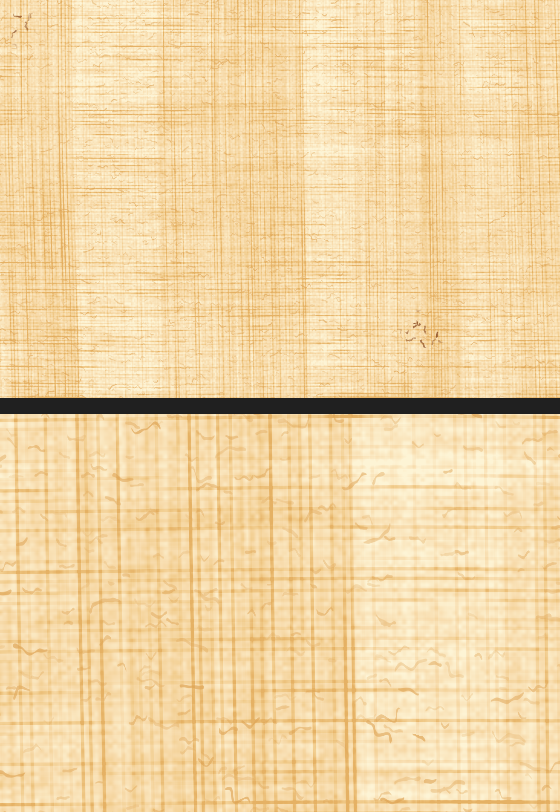
Top, the full canvas; bottom, a detail of the centre.
Give the GLSL for this texture, as a WebGL 2 fragment shader.

```glsl
#version 300 es
precision highp float;
// Papyrus sheet: crossed plant fibres in overlapping strips, with curly flecks and a few dark scars.

uniform vec2 u_resolution;
out vec4 fragColor;

// Lengths are in canvas heights.
const vec3 PALE = vec3(0.985, 0.920, 0.775);
const vec3 CREAM = vec3(0.970, 0.860, 0.675);
const vec3 STRAW = vec3(0.947, 0.805, 0.560);
const vec3 OCHRE = vec3(0.910, 0.720, 0.430);
const vec3 FLECK_COLOR = vec3(0.870, 0.640, 0.330);
const vec3 SCAR_COLOR = vec3(0.500, 0.240, 0.080);
const float BASE_TONE = 0.31;       // 0 = pale, 1 = ochre
const float STRIP_WIDTH = 0.128;
const float ROW_HEIGHT = 0.105;
const float SLANT = 0.028;
const float THREADS = 118.0;        // dark threads per canvas height
const float VERTICAL_FIBRE = 0.68;
const float HORIZONTAL_FIBRE = 0.66;
const float VERTICAL_THREAD = 0.75;
const float HORIZONTAL_THREAD = 0.85;
const float GRAIN = 0.36;
const float FLECK_CELL = 0.029;
const float DASH_CELL = 0.017;
const float SCAR_CELL = 0.026;
const vec2 SCAR_LOW = vec2(1.060, 0.165);
const vec2 SCAR_HIGH = vec2(0.055, 0.930);

// Integer hash of a lattice point, giving 0..1.
float hash(vec2 p) {
    uvec2 q = uvec2(ivec2(floor(p))) * uvec2(1597334673u, 3812015801u);
    uint n = (q.x ^ q.y) * 1597334673u;
    n = (n ^ (n >> 15)) * 2246822519u;
    n ^= n >> 13;
    return float(n >> 8) / 16777216.0;
}

float noise(vec2 p) {
    vec2 i = floor(p), f = fract(p);
    f = f * f * (3.0 - 2.0 * f);
    return mix(mix(hash(i), hash(i + vec2(1, 0)), f.x),
               mix(hash(i + vec2(0, 1)), hash(i + vec2(1, 1)), f.x), f.y);
}

// Soft fibres stacked across "across" and running along "along"; centred on zero.
float fibres(float across, float along, float seed) {
    float fine = noise(vec2(across * 240.0, along * 5.0 + seed));
    float thread = noise(vec2(across * 115.0 + 31.0, along * 1.6 + seed));
    float bundle = noise(vec2(across * 38.0 + 67.0, along * 1.1 + seed));
    return 0.46 * fine + 0.36 * thread + 0.18 * bundle - 0.5;
}

// Thin dark threads, one per cell, fading in and out; roughly centred on zero.
float threads(float across, float along, float seed) {
    float u = across * THREADS;
    float id = floor(u);
    float offset = abs(u - id - mix(0.35, 0.65, hash(vec2(id, seed))));
    float blur = max(THREADS / u_resolution.y, 0.08);
    float line = 1.0 - smoothstep(0.16 - 0.5 * blur, 0.16 + 0.6 * blur, offset);
    float strength = hash(vec2(id, seed + 3.0)) * (0.2 + 1.3 * noise(vec2(along, id * 7.0 + seed)));
    return line * strength - 0.16;
}

float stripEdge(float id, float seed) {
    return id + 0.55 * hash(vec2(id, seed));
}

// Overlapping strips: x = tone around zero, y = darkening along the seams.
vec2 strips(float u, float seed, float blend) {
    float id = floor(u);
    if (u < stripEdge(id, seed)) id -= 1.0;
    float fromStart = u - stripEdge(id, seed);
    float toEnd = stripEdge(id + 1.0, seed) - u;
    float tone = mix(hash(vec2(id - 1.0, seed + 9.0)), hash(vec2(id, seed + 9.0)),
                     smoothstep(0.0, blend, fromStart));
    float startSeam = hash(vec2(id, seed + 5.0));
    float endSeam = hash(vec2(id + 1.0, seed + 5.0));
    float seam = startSeam * startSeam * exp(-fromStart / 0.13)
               + endSeam * endSeam * exp(-toEnd / 0.05);
    return vec2(tone - 0.5, seam);
}

// Short wavy strokes scattered over a grid; "turn" is the spread of their angle.
float flecks(vec2 p, float cell, float halfWidth, float chance, float turn, float seed) {
    float pixel = 1.0 / (u_resolution.y * cell);
    float cover = 0.0;
    p /= cell;
    for (int j = -1; j <= 1; j++) {
        for (int i = -1; i <= 1; i++) {
            vec2 id = floor(p) + vec2(i, j);
            vec2 key = id + seed * 71.0;
            if (hash(key) > chance) continue;
            vec2 center = id + vec2(hash(key + 211.0), hash(key + 409.0));
            float angle = (hash(key + 613.0) - 0.5) * turn;
            float c = cos(angle), s = sin(angle);
            vec2 q = mat2(c, -s, s, c) * (p - center);
            float wave = noise(vec2(q.x * 3.6 + 20.0, key.x * 7.0 + key.y * 13.0));
            float halfLength = mix(0.10, 0.46, hash(key + 821.0));
            float d = length(vec2(max(abs(q.x) - halfLength, 0.0), q.y - 0.38 * (wave - 0.5)));
            float width = halfWidth / cell * (0.35 + 1.1 * noise(q * 7.0 + key * 3.0));
            float ink = 1.0 - smoothstep(width - 0.6 * pixel, width + 0.7 * pixel, d);
            cover = max(cover, ink * mix(0.35, 1.0, hash(key + 977.0)));
        }
    }
    return cover;
}

void main() {
    vec2 p = gl_FragCoord.xy / u_resolution.y;
    // Strips lean and bend gently.
    float x = p.x + SLANT * p.y * (noise(vec2(p.x * 2.0, 3.0)) + 0.3) + 0.008 * noise(p * vec2(2.0, 1.5));
    float y = p.y + 0.005 * noise(p * vec2(2.5, 3.0) + 40.0);
    vec2 strip = strips(x / STRIP_WIDTH, 17.0, 0.05);
    vec2 row = strips(y / ROW_HEIGHT, 53.0, 0.30);
    float patches = noise(p * vec2(7.0, 9.0) + 12.0);

    // Woven tone: strip, rows broken by the upper layer, then fibres and threads.
    float tone = BASE_TONE + 0.38 * strip.x + 0.34 * strip.y;
    tone += 0.13 * row.x + 0.36 * row.y * smoothstep(0.15, 0.85, noise(vec2(x * 9.0, y * 4.0)));
    float upright = 0.75 + 0.6 * strip.x + 0.4 * strip.y;
    float level = 0.45 + 0.7 * patches - 0.4 * strip.x;
    tone += upright * (VERTICAL_FIBRE * fibres(x, y, 5.0) + VERTICAL_THREAD * threads(x, y * 5.0, 23.0));
    tone += level * (HORIZONTAL_FIBRE * fibres(y, x * 3.0, 90.0)
                   + HORIZONTAL_THREAD * threads(y, x * 22.0, 71.0));
    tone += 0.14 * (patches - 0.5) + GRAIN * (noise(p * 260.0) - 0.5);

    vec3 color = mix(PALE, CREAM, clamp(tone * 3.0, -0.6, 1.0));
    color = mix(color, STRAW, clamp(tone * 3.0 - 1.0, 0.0, 1.0));
    color = mix(color, OCHRE, clamp(tone * 3.0 - 2.0, 0.0, 1.3));

    // Brown flecks, denser in some patches.
    float curls = flecks(p, FLECK_CELL, 0.0014, 0.15 + 0.45 * patches, 1.1, 1.0);
    float dashes = flecks(p, DASH_CELL, 0.0012, 0.36, 0.5, 2.0);
    color = mix(color, FLECK_COLOR, max(0.70 * curls, 0.50 * dashes));

    // Dark scars gathered in two clusters.
    float low = 1.0 - smoothstep(0.035, 0.065, length((p - SCAR_LOW) * vec2(0.9, 1.0)));
    float high = 1.0 - smoothstep(0.020, 0.050, length((p - SCAR_HIGH) * vec2(1.2, 0.7)));
    float scars = flecks(p, SCAR_CELL, 0.0021, 0.60, 4.0, 3.0);
    color = mix(color, SCAR_COLOR, 0.85 * scars * max(low, high));

    fragColor = vec4(clamp(color, 0.0, 1.0), 1.0);
}
```
